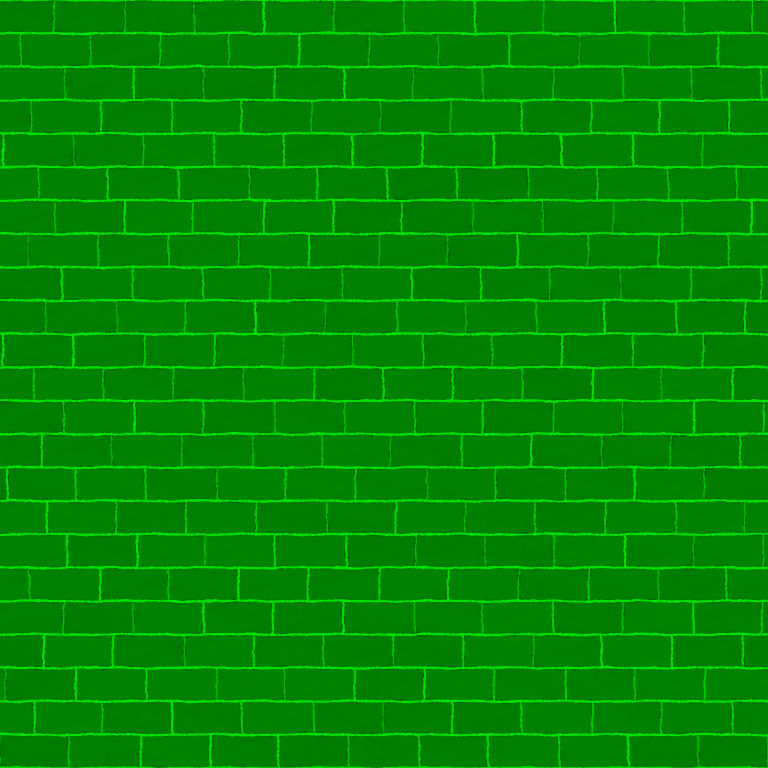
Write a Shadertoy shader that draws this texture.

```glsl
// Green brick wall: 23 courses of 11 bricks with thin, ragged, bright mortar joints.

float hash(vec2 p) {
    p = fract(p * vec2(0.1031, 0.1137));
    p += dot(p, p.yx + 33.33);
    return fract((p.x + p.y) * p.x * 41.7);
}

// Distance to the nearest scattered point, about 0 to 1
float cellular(vec2 p) {
    vec2 cell = floor(p);
    float nearest = 2.0;
    for (int y = -1; y <= 1; y++)
        for (int x = -1; x <= 1; x++) {
            vec2 c = cell + vec2(x, y);
            vec2 point = c + vec2(hash(c + 7.0), hash(c + 61.0));
            nearest = min(nearest, length(p - point));
        }
    return min(nearest, 1.0);
}

// Layered sines, about -1 to 1
float waves(vec2 p) {
    return 0.5 * sin(p.x + 1.7 * sin(p.y * 0.8))
         + 0.3 * sin(p.x * 2.3 - p.y * 1.9 + 1.0)
         + 0.2 * sin(p.x * 4.7 + p.y * 3.7 + 2.0);
}

// Sideways slip of each course in brick widths, top course first
const float courseSlip[23] = float[23](
    0.79, 0.29, 0.92, 0.46, 0.06, 0.56, 0.77, 0.42, 0.89, 0.67, 0.06, 0.49,
    0.93, 0.61, 0.10, 0.67, 0.95, 0.42, 0.92, 0.63, 0.09, 0.48, 0.00);

void mainImage(out vec4 fragColor, in vec2 fragCoord) {
    vec2 uv = fragCoord / iResolution.xy;
    float pixel = 1.0 / iResolution.y;
    float chips = cellular(uv * 240.0) - 0.45;

    // Bed joints, slightly wavy
    float height = (1.0 - uv.y) * 23.0 + 0.025 * waves(uv * vec2(48.0, 70.0));
    int course = int(mod(floor(height), 23.0));
    float bedDist = abs(fract(height + 0.5) - 0.5) / 23.0;

    // Head joints, each with its own shift, lean and width
    float along = uv.x * 11.0 - courseSlip[course];
    float joint = floor(along + 0.5);
    vec2 jointId = vec2(mod(joint, 11.0), float(course));
    float lean = (hash(jointId + 13.0) - 0.5) * (fract(height) - 0.5);
    float side = along - joint - 0.035 * (hash(jointId) - 0.5) - 0.035 * lean
               - 0.008 * waves(uv.yx * vec2(210.0, 90.0));
    float headDist = abs(side) / 11.0;
    float fullness = hash(jointId + 29.0);

    // Joint coverage with chipped edges
    float bedWidth = 0.0014 + 0.0012 * chips + 0.0003 * waves(uv * 60.0);
    float headWidth = mix(0.0007, 0.0015, fullness) + 0.0016 * chips;
    float bed = clamp(0.5 + (bedWidth - bedDist) / pixel, 0.0, 1.0);
    float head = clamp(0.5 + (headWidth - headDist) / pixel, 0.0, 1.0);

    // Brick face: own tone, long streaks, fine grain
    vec2 brickId = vec2(mod(joint - step(side, 0.0), 11.0), float(course));
    float tone = hash(brickId + 47.0);
    float green = 0.499 + 0.026 * (tone - 0.5);
    green += 0.010 * waves(uv * vec2(38.0, 150.0) + tone * 40.0);
    green += 0.016 * (cellular(uv * vec2(90.0, 260.0)) - 0.45);

    // Broken dark rim and faint mortar bleed beside the joints
    float edge = min(bedDist, headDist);
    float patches = smoothstep(-0.1, 0.6, waves(uv * vec2(95.0, 120.0) + tone * 20.0));
    green -= 0.075 * patches * (1.0 - smoothstep(0.0015, 0.0048, edge));
    green += 0.05 * (1.0 - patches) * (1.0 - smoothstep(0.001, 0.0032, edge));

    green = mix(green, mix(0.70, 0.88, fullness), head);
    green = mix(green, 0.88 + 0.04 * chips, bed);
    fragColor = vec4(0.0, green, 0.0, 1.0);
}
```
